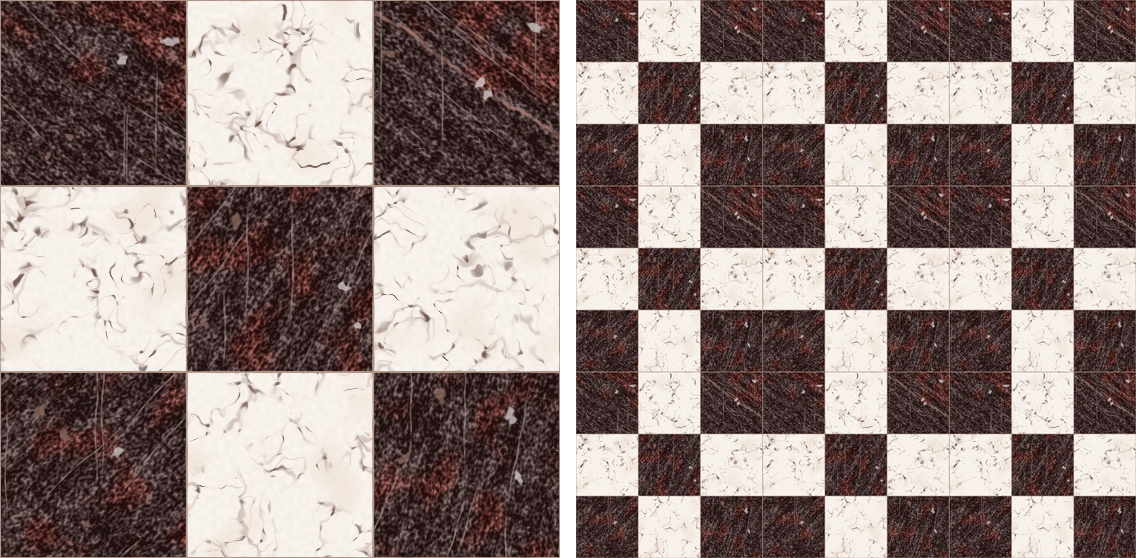
Left: one tile. Right: repeated 3 by 3.
This texture is drawn by a Shadertoy shader. Its source:

```glsl
// Polished marble checkerboard: three by three tiles, dark brown at corners and centre, cream between.
// Gradient noise, seeded per tile, makes streaked grain, scratches and shell flecks in the dark stone
// and broken veins in the cream one. Thin joints frame each tile and wrap around the canvas.
#define TILES 3.0
#define JOINT 0.005
#define SCRATCHES 7
#define SHELLS 4
#define CREAM vec3(0.97, 0.945, 0.925)
#define STAIN vec3(0.80, 0.73, 0.69)
#define BLACK vec3(0.12, 0.06, 0.055)
#define BROWN vec3(0.22, 0.15, 0.15)
#define UMBER vec3(0.31, 0.24, 0.24)
#define ASH vec3(0.50, 0.42, 0.42)
#define BLUSH vec3(0.64, 0.48, 0.44)
#define GROUT vec3(0.68, 0.58, 0.53)

const uint MIX = 1664525u;

// Integer hash of a lattice point, two values from 0 to 1
vec2 hash2(vec2 c) {
    uvec2 q = uvec2(ivec2(c)) * MIX + 12345u;
    for (int i = 0; i < 2; i++) {
        q.x += q.y * MIX;
        q.y += q.x * MIX;
        q ^= q >> 16u;
    }
    return vec2(q & 65535u) / 65535.0;
}

float cornerSlope(vec2 cell, vec2 offset, float period) {
    float a = 6.28318 * hash2(mod(cell + offset, period)).x;
    return dot(vec2(cos(a), sin(a)), -offset);
}

// Gradient noise that wraps after a whole period, about -1 to 1
float wrapNoise(vec2 p, float period) {
    vec2 c = floor(p), f = p - c;
    vec2 u = f * f * f * (f * (f * 6.0 - 15.0) + 10.0);
    vec4 n;
    for (int i = 0; i < 4; i++) {
        vec2 o = vec2(i & 1, i >> 1);
        float a = 6.28318 * hash2(mod(c + o, period)).x;
        n[i] = dot(vec2(cos(a), sin(a)), f - o);
    }
    return 1.4 * mix(mix(n.x, n.y, u.x), mix(n.z, n.w, u.x), u.y);
}

float noise(vec2 p) { return wrapNoise(p, 256.0); }

// Coordinates along and across a direction
vec2 along(vec2 p, float angle) {
    vec2 d = vec2(cos(angle), sin(angle));
    return vec2(dot(p, d), dot(p, vec2(-d.y, d.x)));
}

vec3 darkMarble(vec2 uv, vec2 cell, vec2 seed, float px) {
    float top = step(1.5, cell.y);
    float turn = mix(0.75 + 0.27 * cell.x, -0.68, top);
    vec2 q = along(uv - 0.5, turn);

    // Streaked grain with fine bright fibres
    float fibre = 1.0 - smoothstep(0.0, 0.13, abs(noise(q * vec2(24, 34) + seed)));
    fibre *= smoothstep(-0.1, 0.4, noise(uv * 17.0 + seed + 40.0));
    float v = 0.32 * noise(q * vec2(3, 13) + seed) + 0.40 * noise(q * vec2(17, 32) + seed + 9.0)
            + 0.60 * noise(q * vec2(44, 62) + seed + 21.0) + 0.30 * fibre - 0.05;
    vec3 col = mix(BLACK, BROWN, smoothstep(-0.32, -0.07, v));
    col = mix(col, UMBER, smoothstep(-0.07, 0.18, v));
    col = mix(col, ASH, smoothstep(0.18, 0.48, v));

    // Rust clouds, gathered in the upper right of the top row
    float rust = noise(uv * 4.0 + seed + 60.0) + top * (uv.x + uv.y - 1.15);
    col = mix(col, col * vec3(1.35, 0.88, 0.78), 0.8 * smoothstep(0.0, 0.6, rust));

    // Scratches, some with the grain and some upright
    for (int i = 0; i < SCRATCHES; i++) {
        vec2 h = hash2(seed + float(i) * vec2(3, 7));
        vec2 s = along(uv - h, (i & 1) == 0 ? turn + 0.3 * (h.x - 0.5) : 1.56);
        float bend = 0.012 * noise(vec2(s.x * 6.0, 0.5) + seed);
        float line = 1.0 - smoothstep(0.001, 0.001 + 1.3 * px, abs(s.y + bend));
        float reach = 0.15 + 0.4 * h.y;
        line *= 1.0 - smoothstep(0.5 * reach, reach, abs(s.x));
        line *= 0.55 + 0.6 * noise(s * 14.0 + seed);
        col = mix(col, vec3(0.62, 0.56, 0.55), clamp(line, 0.0, 0.75));
    }

    // Broad blush vein across the far upper tile
    float path = uv.y - 0.95 + 0.68 * uv.x + 0.06 * noise(uv * 4.0 + seed) + 0.02 * noise(uv * 15.0);
    float vein = 1.0 - smoothstep(0.004, 0.022, abs(path));
    vein *= step(3.5, cell.x + cell.y) * (0.7 + 0.5 * noise(uv * 9.0 + seed));
    col = mix(col, BLUSH, clamp(vein, 0.0, 0.9));

    // Pale shell flecks
    for (int i = 0; i < SHELLS; i++) {
        vec2 h = hash2(seed + 90.0 + float(i) * vec2(5, 2));
        vec2 s = along(uv - 0.08 - 0.84 * h, 6.28 * h.x) * vec2(0.65, 1.2);
        float size = mix(0.012, 0.034, h.y);
        float shell = 1.0 - smoothstep(0.6 * size, size + px, length(s) + 0.018 * noise(uv * 32.0 + seed));
        col = mix(col, mix(BLUSH * 0.85, vec3(0.82, 0.78, 0.78), step(0.45, h.x)), 0.8 * shell);
    }
    return col;
}

vec3 creamMarble(vec2 uv, vec2 seed) {
    vec2 w = uv + 0.07 * vec2(noise(uv * 5.0 + seed), noise(uv * 5.0 + seed + 33.0));
    w += 0.02 * vec2(noise(uv * 17.0 + seed), noise(uv * 17.0 + seed + 51.0));
    float cloud = noise(uv * 3.0 + seed + 70.0);
    float patches = smoothstep(-0.3, 0.4, noise(uv * 4.5 + seed + 15.0));

    // Soft network of veins, broken into patches
    float ridge = abs(noise(w * 4.0 + seed));
    float web = abs(noise(w * 8.0 + seed + 27.0));
    float veins = (1.0 - smoothstep(0.0, 0.09, ridge)) * patches
                + 0.6 * (1.0 - smoothstep(0.0, 0.12, web)) * patches * patches;
    vec3 col = CREAM + 0.02 * noise(uv * 30.0 + seed);
    col = mix(col, vec3(0.93, 0.88, 0.82), 0.6 * smoothstep(0.1, 0.7, cloud));
    col = mix(col, STAIN, 0.8 * clamp(veins, 0.0, 1.0));

    // Dark crumbs along the veins
    float crumbs = smoothstep(0.12, 0.5, noise(w * vec2(19, 25) + seed + 80.0));
    crumbs *= (1.0 - smoothstep(0.03, 0.17, min(ridge, web * 1.6))) * patches;
    return mix(col, vec3(0.36, 0.25, 0.21), 0.8 * crumbs);
}

void mainImage(out vec4 fragColor, in vec2 fragCoord) {
    vec2 p = fragCoord / iResolution.xy * TILES;
    float px = TILES / min(iResolution.x, iResolution.y);
    vec2 cell = mod(floor(p), TILES), uv = fract(p);
    vec2 seed = cell * vec2(37, 53) + 11.0;

    bool dark = mod(cell.x + cell.y, 2.0) < 0.5;
    vec3 col = dark ? darkMarble(uv, cell, seed, px) : creamMarble(uv, seed);

    // Joint of slightly uneven width
    vec2 edge = 0.5 - abs(uv - 0.5);
    float width = JOINT * (1.0 + 0.6 * wrapNoise(p * 8.0, TILES * 8.0));
    float joint = 1.0 - smoothstep(width - 0.5 * px, width + 0.5 * px, min(edge.x, edge.y));
    fragColor = vec4(mix(col, GROUT, joint), 1.0);
}
```
